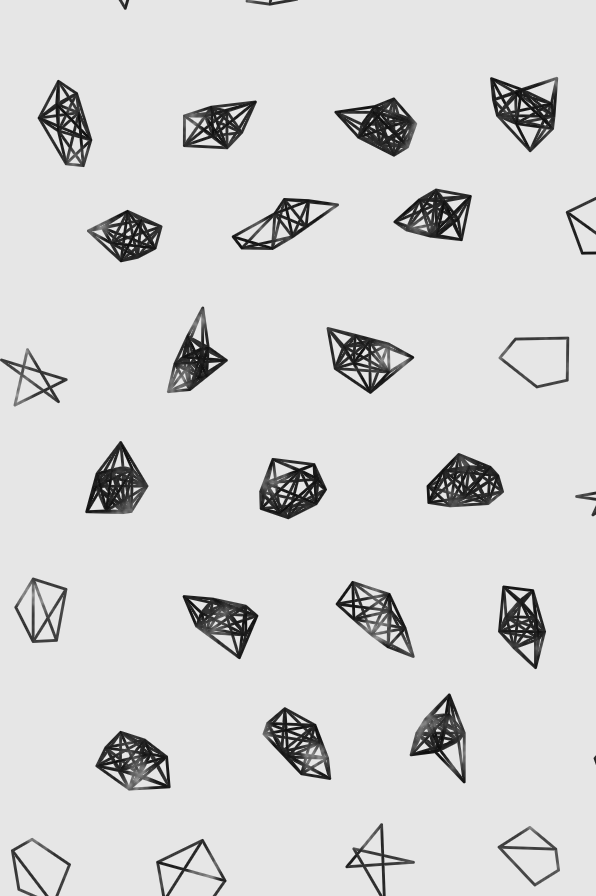
A Shadertoy shader for this pattern:

```glsl
// Scattered wiry knots of ink on pale grey paper. Each cell of a staggered grid
// holds a ring of random points joined by straight strokes: dense knots inside,
// open stars and polygons near the border. Gradient noise wears the ink.

const float TAU = 6.2831853;
const int MAX_POINTS = 11;

vec2 hash2(vec2 p) {
    vec3 q = fract(p.xyx * vec3(0.1031, 0.1030, 0.0973));
    q += dot(q, q.yzx + 33.33);
    return fract((q.xx + q.yz) * q.zy);
}

float gradientDot(vec2 corner, vec2 offset) {
    float a = TAU * hash2(corner + 71.0).x;
    return dot(vec2(cos(a), sin(a)), offset);
}

float gradientNoise(vec2 p) {
    vec2 i = floor(p), f = p - i;
    vec2 u = f * f * f * (f * (f * 6.0 - 15.0) + 10.0);
    vec2 e = vec2(1.0, 0.0);
    return mix(mix(gradientDot(i, f), gradientDot(i + e, f - e), u.x),
               mix(gradientDot(i + e.yx, f - e.yx), gradientDot(i + 1.0, f - 1.0), u.x), u.y);
}

float segmentDistance(vec2 p, vec2 a, vec2 b) {
    vec2 ab = b - a;
    return length(p - a - ab * clamp(dot(p - a, ab) / dot(ab, ab), 0.0, 1.0));
}

// Ink coverage of one knot, with p relative to its centre
float knotInk(vec2 p, vec2 seed, bool sparse, float pixel) {
    vec2 style = hash2(seed + 5.3);
    int count = sparse ? 5 : 9 + int(style.x * 2.99);
    float turn = TAU * style.y;
    mat2 spin = mat2(cos(turn), sin(turn), -sin(turn), cos(turn));
    vec2 stretch = sparse ? vec2(1.0, 0.85) : vec2(1.08, 0.8);

    // Points around the centre; every fourth one of a dense knot is a spike
    vec2 points[MAX_POINTS];
    for (int i = 0; i < count; i++) {
        vec2 h = hash2(seed + vec2(float(i) * 3.7, 19.1));
        float angle = TAU * (float(i) + 0.75 * h.x) / float(count);
        float radius = sparse ? mix(0.042, 0.072, h.y)
                     : i % 4 == 0 ? mix(0.055, 0.088, h.y) : mix(0.022, 0.06, h.y);
        points[i] = spin * (stretch * radius * vec2(cos(angle), sin(angle)));
    }

    // Strokes between pairs of points
    float ink = 0.0;
    bool star = sparse && style.x > 0.6;
    for (int i = 0; i < count; i++) {
        for (int j = i + 1; j < count; j++) {
            float pick = hash2(seed + vec2(float(i) * 5.1, float(j) * 7.3 + 40.0)).x;
            bool ring = j == i + 1 || j - i == count - 1;
            bool chord = sparse ? pick > 0.6 : distance(points[i], points[j]) < 0.096;
            if (star ? ring : !(ring || chord)) continue;
            float d = segmentDistance(p, points[i], points[j]);
            float cover = clamp(0.5 + (0.0024 - d) / pixel, 0.0, 1.0);
            ink = max(ink, cover * mix(0.86, 1.0, pick));
        }
    }
    return ink * (sparse ? mix(0.8, 1.0, style.y) : 1.0);
}

void mainImage(out vec4 fragColor, in vec2 fragCoord) {
    float pixel = 1.0 / iResolution.x;
    vec2 uv = fragCoord * pixel;
    float top = iResolution.y * pixel;
    vec2 cellSize = vec2(0.27, 0.215);

    // Knots in the surrounding cells, odd rows shifted by half a cell
    float ink = 0.0;
    float homeRow = floor(uv.y / cellSize.y);
    for (int dy = -1; dy <= 1; dy++) {
        float row = homeRow + float(dy);
        float shift = 0.08 - 0.135 * mod(row, 2.0);
        float homeColumn = floor((uv.x - shift) / cellSize.x + 0.5);
        for (int dx = -1; dx <= 1; dx++) {
            vec2 cell = vec2(homeColumn + float(dx), row);
            vec2 seed = cell * vec2(17.3, 29.7) + 211.0;
            vec2 centre = cell * cellSize + vec2(shift, 0.035);
            centre += (hash2(seed) - 0.5) * vec2(0.07, 0.06);
            if (distance(uv, centre) > 0.105) continue;
            bool sparse = abs(centre.x - 0.5) > 0.4 || centre.y < 0.09 || centre.y > top - 0.07;
            ink = max(ink, knotInk(uv - centre, seed, sparse, pixel));
        }
    }

    // Worn grey patches with fine mottling
    float wear = smoothstep(0.0, 0.5, gradientNoise(uv * 15.0));
    float mottle = gradientNoise(uv * 110.0);
    float shade = 0.08 + 0.36 * wear + (0.07 + 0.2 * wear) * mottle;
    fragColor = vec4(vec3(mix(0.9, max(shade, 0.05), ink)), 1.0);
}
```
